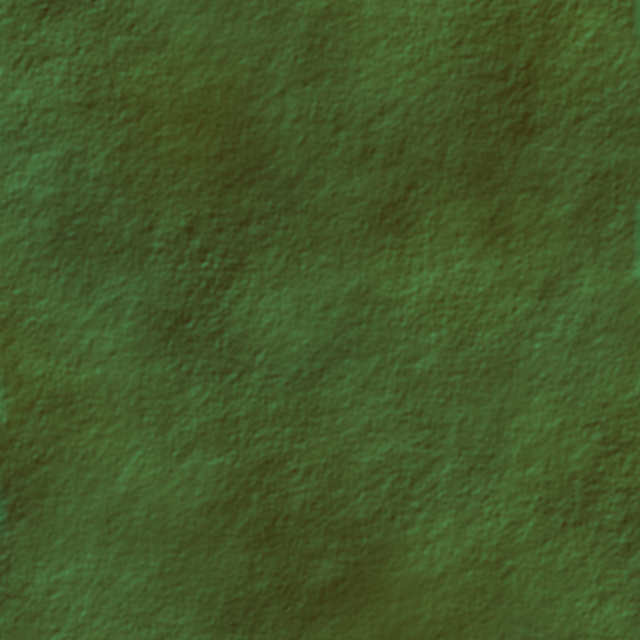
Reproduce this texture procedurally as a three.js fragment shader.

```glsl
// Mossy green plaster: soft mottled patches under a fine, side-lit rough relief.
varying vec2 vUv;

const vec3 MOSS_MEAN = vec3(0.271, 0.354, 0.162);
const vec3 MOSS_STEP = vec3(0.014, 0.040, 0.025);  // colour change per unit of tone
const vec3 WARM_STEP = vec3(0.005, 0.000, -0.006); // drift towards olive brown
const vec3 TEAL_GLOW = vec3(-0.005, 0.005, 0.009); // tint of the lit slopes
const vec3 TEAL_EDGE = vec3(-0.010, 0.090, 0.080); // worn left and right borders
const vec2 GRAIN_DIR = vec2(0.77, 0.64);
const vec2 LIGHT_DIR = vec2(-0.64, 0.77);

vec3 hash3(vec2 cell) {
  vec3 p = fract(cell.xyx * vec3(0.1031, 0.1030, 0.0973));
  p += dot(p, p.yxz + 33.33);
  return fract((p.xxy + p.yzz) * p.zyx);
}

// Signed soft blob: rnd.xy places it in its cell, rnd.z sets its height.
float blob(vec2 p, vec3 rnd) {
  vec2 offset = p - rnd.xy;
  float falloff = max(0.0, 1.0 - dot(offset, offset));
  return (rnd.z * 2.0 - 1.0) * falloff * falloff * falloff;
}

// Smooth cellular noise: two blobs per cell, about unit deviation.
float blobNoise(vec2 p) {
  vec2 cell = floor(p);
  float sum = 0.0;
  for (int y = -1; y <= 1; y++) {
    for (int x = -1; x <= 1; x++) {
      vec2 neighbour = cell + vec2(float(x), float(y));
      vec3 rnd = hash3(neighbour);
      sum += blob(p - neighbour, rnd);
      sum += blob(p - neighbour, fract(rnd.yzx * 37.0 + 0.3));
    }
  }
  return sum * 1.83;
}

// Four layers of blobs, each finer and turned, rescaled to unit deviation.
float layeredNoise(vec2 p, float gain) {
  float sum = 0.0;
  float weight = 1.0;
  float power = 0.0;
  for (int i = 0; i < 4; i++) {
    sum += weight * blobNoise(p + 101.0);
    power += weight * weight;
    weight *= gain;
    p = mat2(0.99, 0.14, -0.14, 0.99) * p * 1.9 + 17.3;
  }
  return sum / sqrt(power);
}

// Coordinates turned to the grain and stretched along it.
vec2 alongGrain(vec2 uv, float stretch) {
  vec2 across = vec2(-GRAIN_DIR.y, GRAIN_DIR.x);
  return vec2(dot(uv, GRAIN_DIR) / stretch, dot(uv, across) * stretch);
}

float surfaceHeight(vec2 uv) {
  return layeredNoise(alongGrain(uv, 1.08) * 20.0, 0.86);
}

// Brightness of slopes that face the light.
float relief(vec2 uv, float reach) {
  vec2 toLight = LIGHT_DIR * reach;
  return surfaceHeight(uv - toLight) - surfaceHeight(uv + toLight);
}

// Thin band along the left and right borders.
float sideBand(float x, float width) {
  return 1.0 - smoothstep(0.0, width, min(x, 1.0 - x));
}

void main() {
  float patches = layeredNoise(alongGrain(vUv, 1.1) * 3.4, 0.77);
  float warmth = blobNoise(vUv * 4.5 + 57.0);
  float roughness = 1.0 + 0.15 * blobNoise(vUv * 5.0 + 211.0);
  float slope = relief(vUv, 0.0028) * 1.6 * roughness;

  // Patches and relief share one tone axis from dark olive to light green.
  float tone = 0.74 * patches + 0.62 * slope;
  vec3 color = MOSS_MEAN + MOSS_STEP * tone + WARM_STEP * warmth;
  color += TEAL_GLOW * max(slope - 0.5, 0.0);

  float wear = smoothstep(0.2, 1.6, blobNoise(vUv * vec2(2.0, 9.0) + 83.0));
  color += TEAL_EDGE * wear * sideBand(vUv.x, 0.016);

  gl_FragColor = vec4(clamp(color, 0.0, 1.0), 1.0);
}
```
